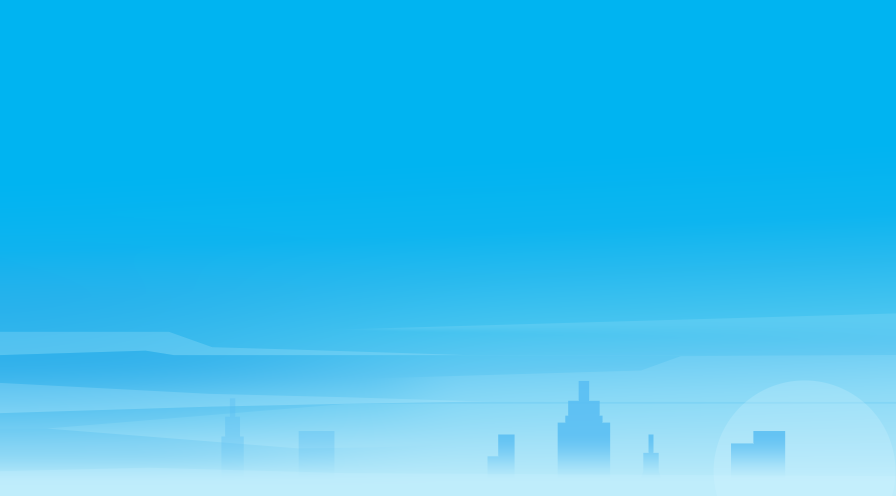
Reproduce this background procedurally as a Shadertoy shader.

```glsl
// A hazy blue sky paling toward the ground, with thin slanted mist streaks,
// a low pale sun disc and a few stepped towers fading into the fog.
// Everything is layered from gradients, polyline edges and box columns.

// Canvas units: 100 tall, about 180 wide.
const vec2 CANVAS = vec2(180.3, 100.0);
const vec3 MIST = vec3(0.80, 0.95, 1.0);
const vec3 SHADE = vec3(0.13, 0.65, 0.91);
const vec3 TOWER = vec3(0.34, 0.74, 0.95);
const vec3 SUN = vec3(0.84, 0.96, 1.0);
const vec2 SUN_CENTRE = vec2(161.9, 5.0);
const float SUN_RADIUS = 18.3;
const float SKY_TILT = 0.045;

// Sky stops from top to bottom: colour and height.
const int STOPS = 8;
const vec4 SKY[STOPS] = vec4[STOPS](
    vec4(0.00, 0.706, 0.945, 67.0), vec4(0.05, 0.71, 0.94, 53.0),
    vec4(0.16, 0.73, 0.935, 43.5), vec4(0.28, 0.77, 0.94, 33.0),
    vec4(0.39, 0.79, 0.95, 25.0), vec4(0.51, 0.84, 0.96, 18.0),
    vec4(0.63, 0.88, 0.97, 10.8), vec4(0.73, 0.92, 0.98, 3.0));

// Smooth coverage of a signed distance, positive inside.
float cover(float d) {
    return clamp(0.5 + d * iResolution.y / CANVAS.y, 0.0, 1.0);
}

// Height at x of a line through four points, flat beyond its ends.
float ramp(float x, vec2 a, vec2 b) {
    return (b.y - a.y) * clamp((x - a.x) / (b.x - a.x), 0.0, 1.0);
}
float edge(float x, vec2 a, vec2 b, vec2 c, vec2 d) {
    return a.y + ramp(x, a, b) + ramp(x, b, c) + ramp(x, c, d);
}
float edge(float x, vec2 a, vec2 b) {
    return a.y + ramp(x, a, b);
}

// Area between two edge heights.
float band(float y, float top, float bottom) {
    return cover(top - y) * cover(y - bottom);
}

// A column standing on the ground.
float column(vec2 p, float centre, float halfWidth, float top) {
    return cover(halfWidth - abs(p.x - centre)) * cover(top - p.y);
}

vec3 skyColor(vec2 p) {
    float h = p.y - SKY_TILT * (p.x - 90.0) * smoothstep(2.0, 30.0, p.y);
    vec3 c = SKY[0].rgb;
    for (int i = 1; i < STOPS; i++)
        c = mix(c, SKY[i].rgb, clamp((SKY[i - 1].w - h) / (SKY[i - 1].w - SKY[i].w), 0.0, 1.0));
    float left = (1.0 - smoothstep(0.0, 110.0, p.x)) * smoothstep(58.0, 36.0, p.y);
    return mix(c, SHADE, 0.45 * left * smoothstep(4.0, 28.0, p.y));
}

vec3 addStreaks(vec3 c, vec2 p) {
    float x = p.x, y = p.y;
    float leftFade = 1.0 - smoothstep(25.0, 95.0, x);

    // Upper left ribbon and the shadow beneath it
    float top = edge(x, vec2(34.0, 33.1), vec2(42.7, 30.0), vec2(60.0, 29.5), vec2(94.0, 28.4));
    float low = edge(x, vec2(0.0, 28.4), vec2(29.3, 29.3), vec2(35.0, 28.4), vec2(94.0, 28.4));
    c = mix(c, MIST, 0.20 * band(y, top, low));
    c = mix(c, SHADE, 0.35 * leftFade * cover(low - y) * smoothstep(20.0, 28.0, y));

    // Long streaks on the right
    top = edge(x, vec2(66.0, 33.5), vec2(180.0, 36.8));
    low = edge(x, vec2(66.0, 33.4), vec2(180.0, 30.5));
    c = mix(c, MIST, 0.14 * cover(top - y) * smoothstep(low, top + 0.1, y) * smoothstep(64.0, 85.0, x));
    top = edge(x, vec2(75.0, 23.7), vec2(129.0, 25.3), vec2(137.0, 28.2), vec2(180.0, 28.4));
    c = mix(c, MIST, 0.14 * cover(top - y) * smoothstep(8.0, 22.0, y) * smoothstep(72.0, 95.0, x));

    // Stacked wedges at the lower left
    top = edge(x, vec2(0.0, 22.8), vec2(42.0, 20.6), vec2(70.0, 19.9), vec2(99.0, 19.0));
    low = edge(x, vec2(0.0, 16.7), vec2(42.0, 18.0), vec2(70.0, 18.6), vec2(94.0, 19.0));
    c = mix(c, MIST, 0.20 * band(y, top, low));
    top = low;
    low = edge(x, vec2(9.4, 13.6), vec2(70.0, 18.6));
    c = mix(c, SHADE, 0.13 * band(y, top, low));
    low = edge(x, vec2(9.4, 13.6), vec2(60.0, 9.6), vec2(75.0, 9.8), vec2(94.0, 10.5));
    c = mix(c, SHADE, 0.17 * leftFade * cover(low - y) * smoothstep(2.0, 9.0, y));

    // Ground fog
    top = edge(x, vec2(0.0, 5.0), vec2(30.0, 5.7), vec2(70.0, 4.6), vec2(180.0, 4.0));
    return mix(c, MIST, 0.25 * cover(top - y));
}

// Clear towers in x, distant fainter ones in y.
vec2 skyline(vec2 p) {
    float near = 0.0;
    near = max(near, column(p, 117.5, 5.28, 14.8));
    near = max(near, column(p, 117.5, 3.75, 16.2));
    near = max(near, column(p, 117.5, 3.17, 19.2));
    near = max(near, column(p, 117.5, 1.06, 23.2));
    near = max(near, column(p, 101.9, 1.65, 12.4));
    near = max(near, column(p, 99.6, 1.5, 8.0));
    near = max(near, column(p, 131.0, 0.5, 12.4));
    near = max(near, column(p, 131.0, 1.55 + 0.35 * max(5.0 - p.y, 0.0), 8.7));
    near = max(near, column(p, 154.8, 3.2, 13.1));
    near = max(near, column(p, 149.6, 2.5, 10.6));
    float far = column(p, 63.7, 3.6, 13.1);
    far = max(far, column(p, 46.8, 2.25, 12.0));
    far = max(far, column(p, 46.8, 1.5, 16.0));
    far = max(far, column(p, 46.8, 0.55, 19.7));
    return vec2(near, far);
}

void mainImage(out vec4 fragColor, in vec2 fragCoord) {
    vec2 p = fragCoord / iResolution.xy * CANVAS;
    vec3 c = addStreaks(skyColor(p), p);
    c = mix(c, SUN, 0.24 * cover(SUN_RADIUS - length(p - SUN_CENTRE)));
    vec2 towers = skyline(p) * vec2(0.85, 0.38);
    c = mix(c, TOWER, max(towers.x, towers.y) * smoothstep(3.0, 13.0, p.y));
    fragColor = vec4(c, 1.0);
}
```
